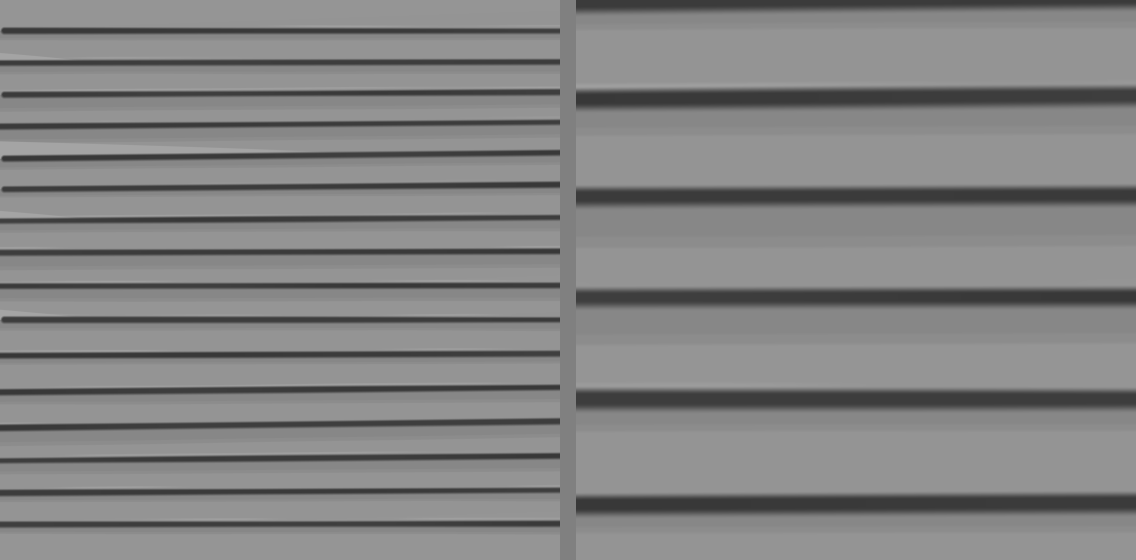
Left: the whole. Right: its middle third, enlarged.
Write a Shadertoy shader that draws this texture.

```glsl
#define LINES 16
#define FIRST_LINE 0.0534
#define SPACING 0.0586
#define HALF_WIDTH 0.0051
#define SOFTNESS 0.0027
#define BAND_HEIGHT 0.0235
#define BASE_GREY 0.582
#define BAND_GREY 0.528
#define LINE_GREY 0.232
#define STREAK_GREY 0.645

const float TAU = 6.28319;

float hash(vec2 p) {
    vec3 q = fract(p.xyx * vec3(0.1031, 0.1030, 0.0973));
    q += dot(q, q.yzx + 33.33);
    return fract((q.x + q.y) * q.z);
}

float noise(float x, float seed) {
    float cell = floor(x);
    float t = smoothstep(0.0, 1.0, fract(x));
    return mix(hash(vec2(cell, seed)), hash(vec2(cell + 1.0, seed)), t);
}

// Depth of a line below the top edge: uneven spacing and a slight tilt
float lineDepth(float i, float x) {
    float slowWave = sin(TAU * (i - 2.3) / 16.0);
    float fastWave = cos(TAU * (i - 12.2) / 8.0);
    float jitter = hash(vec2(i, 3.0)) - 0.5;
    float tilt = 0.0052 * (1.0 + fastWave) + 0.003 * jitter;
    return FIRST_LINE + SPACING * i - 0.0026 - 0.009 * slowWave
         + 0.0025 * fastWave + 0.002 * jitter - tilt * (x - 0.1);
}

// Coverage of everything below zero, with a soft edge
float inside(float d, float soft) {
    return 1.0 - smoothstep(-soft, soft, d);
}

// Shaded strip hanging under a line
float bandMask(float i, float x, float d, float soft) {
    float height = BAND_HEIGHT + 0.007 * cos(TAU * (i - 2.5) / 4.8);
    height += 0.009 * (hash(vec2(i, 7.0)) - 0.5) * (x - 0.5);
    height += 0.0015 * (noise(x * 4.0, i + 20.0) - 0.5);
    float step1 = inside(d - height, soft);
    float step2 = inside(d - height * 0.78, soft);
    return inside(-d, soft) * (0.6 * step1 + 0.4 * step2);
}

// Pale wedge above some lines, tapering away from the left edge
float wedgeMask(float i, float x, float d, float soft) {
    float chosen = step(abs(mod(2.0 * i, 5.0) - 2.5), 1.0) * step(i, 9.5);
    float large = exp(-2.0 * (i - 4.0) * (i - 4.0));
    float taper = clamp(1.0 - x / mix(0.17, 0.66, large), 0.0, 1.0);
    float height = mix(0.018, 0.031, large) * pow(taper, 0.8);
    float fade = smoothstep(0.0, 0.35, taper);
    return chosen * fade * inside(-d - height, soft) * inside(d, soft);
}

// Thin broken glint along the upper side of a line
float glintMask(float i, float x, float d, float soft) {
    float strength = smoothstep(0.4, 0.95, noise(x * 5.0, i + 40.0));
    float offset = HALF_WIDTH + 0.0025 + 0.002 * noise(x * 3.0, i + 60.0);
    return strength * inside(abs(d + offset) - 0.0015, soft);
}

// Dark stroke with drifting width; a few start just inside the left edge
float strokeMask(float i, float x, float d, float soft) {
    float start = hash(vec2(i, 11.0)) > 0.8 ? 0.008 : -0.05;
    float width = HALF_WIDTH + 0.0014 * (noise(x * 2.0, i + 80.0) - 0.5);
    float dist = length(vec2(d, max(start - x, 0.0)));
    return inside(dist - width, d > 0.0 ? soft * 1.25 : soft);
}

void mainImage(out vec4 fragColor, in vec2 fragCoord) {
    vec2 uv = fragCoord / iResolution.xy;
    float depth = 1.0 - uv.y;
    float soft = max(SOFTNESS, 0.75 / iResolution.y);
    float fine = max(0.5 * SOFTNESS, 0.75 / iResolution.y);

    // Plain ground with faint horizontal drift
    float grey = BASE_GREY + 0.006 * (noise(depth * 9.0 + uv.x * 0.3, 100.0) - 0.5);

    // Shading and pale wear
    for (int n = 0; n < LINES; n++) {
        float i = float(n);
        float d = depth - lineDepth(i, uv.x);
        grey = mix(grey, BAND_GREY, bandMask(i, uv.x, d, fine));
        grey = mix(grey, STREAK_GREY, wedgeMask(i, uv.x, d, fine));
        grey = mix(grey, STREAK_GREY, 0.7 * glintMask(i, uv.x, d, fine));
    }

    // Dark strokes on top
    for (int n = 0; n < LINES; n++) {
        float i = float(n);
        float d = depth - lineDepth(i, uv.x);
        float tone = LINE_GREY + 0.03 * (noise(uv.x * 3.0, i + 120.0) - 0.5);
        grey = mix(grey, tone, strokeMask(i, uv.x, d, soft));
    }

    fragColor = vec4(vec3(grey), 1.0);
}
```
